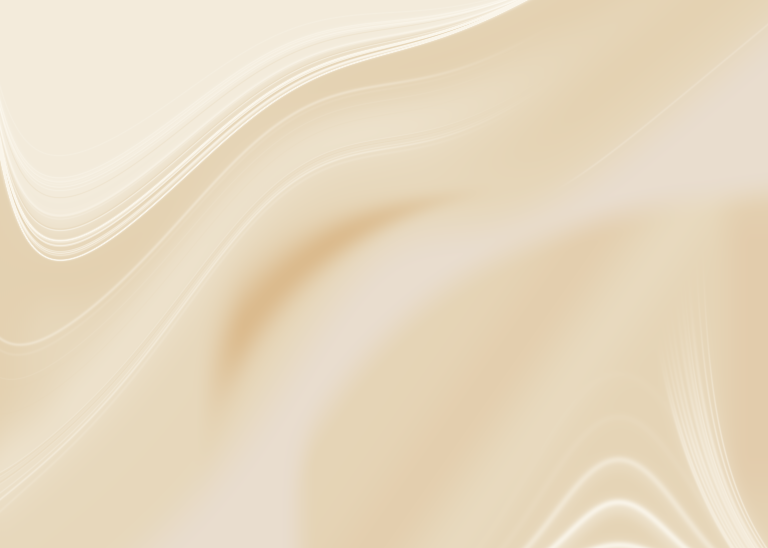
Write a WebGL 2 fragment shader that draws this background.

```glsl
#version 300 es
precision highp float;
// Cream and sand marble: flowing folds, fine pale veins and a soft blush ribbon.

#define ASPECT 1.4
#define BASE vec3(0.905, 0.845, 0.735)
#define SAND vec3(0.885, 0.805, 0.670)
#define CREAM vec3(0.952, 0.922, 0.860)
#define BLUSH vec3(0.912, 0.865, 0.808)
#define CARAMEL vec3(0.855, 0.720, 0.535)
#define VEIN vec3(0.990, 0.975, 0.940)
#define FAN_VEINS 30
#define FOLD_VEINS 16
#define SIDE_VEINS 11

uniform vec2 u_resolution;
out vec4 fragColor;

float hash(float n) { return fract(sin(n * 12.9898) * 43758.5453); }

float bell(float x) { return exp(-x * x); }

// Signed distance to the zero line of a field, in canvas heights
float dist(float field) {
    float slope = length(vec2(dFdx(field), dFdy(field))) * u_resolution.y;
    return field / max(slope, 1e-4);
}

// Soft line that never gets thinner than a pixel
float vein(float field, float width) {
    float w = max(width, 0.75 / u_resolution.y);
    return bell(dist(field) / w) * min(1.0, width / w + 0.2);
}

// Fold height: x = offset, y = slope, z = hump, w = rise at the left edge
float fold(vec4 k, float x) {
    return k.x + k.y * x + k.z * bell((x - 0.525) / 0.262) + k.w * exp(-x / 0.052);
}

// Scattered veins between two folds; negative values are shaded veins
float foldVeins(vec2 p, vec4 low, vec4 high, int count, float seed) {
    float sum = 0.0;
    for (int i = 0; i < count; i++) {
        float id = float(i) + seed;
        float t = pow(hash(id), 1.5) * 1.08 - 0.08;
        float width = mix(0.001, 0.007, pow(hash(id + 31.7), 3.0));
        float tone = hash(id + 67.3) < 0.25 ? -0.35 : 0.2 + 0.45 * hash(id + 11.1);
        sum += tone * (1.0 - 0.7 * t) * vein(p.y - fold(mix(low, high, t), p.x), width);
    }
    return clamp(sum, -0.6, 0.9);
}

vec3 addVeins(vec3 col, float amount) {
    return mix(col, amount > 0.0 ? VEIN : SAND, abs(amount));
}

void main() {
    vec2 p = gl_FragCoord.xy / u_resolution * vec2(ASPECT, 1.0);
    float x = p.x, y = p.y;

    // Three main folds and the upper limit of the vein fan
    vec4 upper = vec4(0.431, 0.588, 0.10, 0.295);
    vec4 middle = vec4(0.307, 0.636, 0.145, 0.073);
    vec4 lower = vec4(0.085, 0.754, 0.18, 0.0);
    vec4 fanTop = upper + vec4(0.22, -0.21, 0.0, -0.10);
    float upperY = fold(upper, x);
    float dUpper = dist(y - upperY);
    float dLower = dist(y - fold(lower, x));

    // Shaded and hazy bands beside the folds
    vec3 col = BASE;
    col = mix(col, SAND, 0.65 * bell((dUpper + 0.045) / 0.06));
    col = mix(col, CREAM, 0.50 * bell((dLower - 0.035) / 0.06) * (1.0 - smoothstep(0.65, 1.1, x)));
    col = mix(col, SAND, 0.40 * bell((y - 0.29) / 0.08) * (1.0 - smoothstep(0.0, 0.15, x)));

    // Pale pool in the upper corner, with its fan of veins
    float fan = (y - upperY) / max(fold(fanTop, x) - upperY, 0.02);
    col = mix(col, CREAM, smoothstep(-0.12, 0.55, fan));
    col = addVeins(col, foldVeins(p, upper, fanTop, FAN_VEINS, 3.0));

    // Fainter veins between the middle and lower folds
    float fade = 1.0 - smoothstep(0.6, 1.05, x);
    col = addVeins(col, 0.45 * fade * foldVeins(p, lower, middle, FOLD_VEINS, 90.0));
    col = mix(col, VEIN, 0.35 * fade * vein(y - fold(middle, x), 0.003));
    col = mix(col, VEIN, 0.40 * fade * vein(y - fold(lower, x), 0.002));

    // Ribbon edges
    float ribbonTop = -0.228 + 0.831 * x + 0.19 * bell((x - 0.68) / 0.22);
    float ribbonLow = 0.68 - 0.47 * exp((0.566 - x) / 0.3);
    float dTop = dist(y - ribbonTop);
    float dLow = dist(y - ribbonLow);
    float under = smoothstep(0.04, -0.04, dLow) * smoothstep(0.51, 0.58, x);
    col = mix(col, SAND, 0.55 * bell((dTop - 0.12) / 0.07) * smoothstep(0.75, 1.1, x));
    col = mix(col, VEIN, 0.25 * vein(y - ribbonTop - 0.02, 0.002) * smoothstep(1.0, 1.1, x));

    // Diagonal streaks below the ribbon
    float streak = x - 0.68 - 0.70 * y;
    vec3 ground = mix(BASE, SAND, 0.35);
    ground = mix(ground, vec3(0.890, 0.803, 0.675), 0.85 * bell(streak / 0.08));
    ground = mix(ground, vec3(0.912, 0.858, 0.755), 0.75 * bell((streak - 0.15) / 0.07));
    float edgeTan = smoothstep(1.29, 1.37, x) * smoothstep(0.0, 0.18, y) * smoothstep(0.70, 0.55, y);
    ground = mix(ground, vec3(0.888, 0.800, 0.675), edgeTan);

    // Caramel brush stroke, then the blush ribbon over it
    float dStroke = dist(y - 0.68 + 0.355 * exp((0.392 - x) / 0.2));
    float strokeWidth = mix(0.048, 0.017, smoothstep(0.42, 0.85, x));
    float strokeFade = smoothstep(0.35, 0.45, x) * (1.0 - smoothstep(0.58, 0.93, x));
    col = mix(col, BLUSH, smoothstep(0.055, -0.055, dTop));
    col = mix(col, CARAMEL, 0.9 * strokeFade * bell(dStroke / strokeWidth));
    col = mix(col, ground, under);

    // Nested arches at the bottom
    for (int i = 0; i < 5; i++) {
        float n = float(i);
        float arch = 0.005 + 0.078 * n
            + (0.04 + 0.105 * n) * (bell((x - 1.128) / (0.095 + 0.035 * n)) - 1.0);
        float glow = i < 2 ? 0.95 : 0.45 / (n * n - 3.0);
        col = mix(col, VEIN, under * glow * vein(y - arch, 0.0065));
        col = mix(col, CREAM, under * glow * 0.5 * vein(y - arch + 0.008, 0.018));
    }

    // Steep veins sweeping down the right side
    for (int i = 0; i < SIDE_VEINS; i++) {
        float id = float(i);
        float t = (id + 0.7 * hash(id + 5.0)) / float(SIDE_VEINS);
        float path = mix(1.14, 1.28, t) + mix(0.19, 0.12, t) * exp(-y / mix(0.30, 0.18, t));
        float reach = 1.0 - smoothstep(0.12, mix(0.38, 0.58, t), y);
        float line = vein(x - path, mix(0.0015, 0.004, hash(id + 41.0)));
        float haze = vein(x - path, 0.016);
        col = mix(col, VEIN, under * reach * (0.45 * line + 0.06 * haze));
    }

    fragColor = vec4(col, 1.0);
}
```
